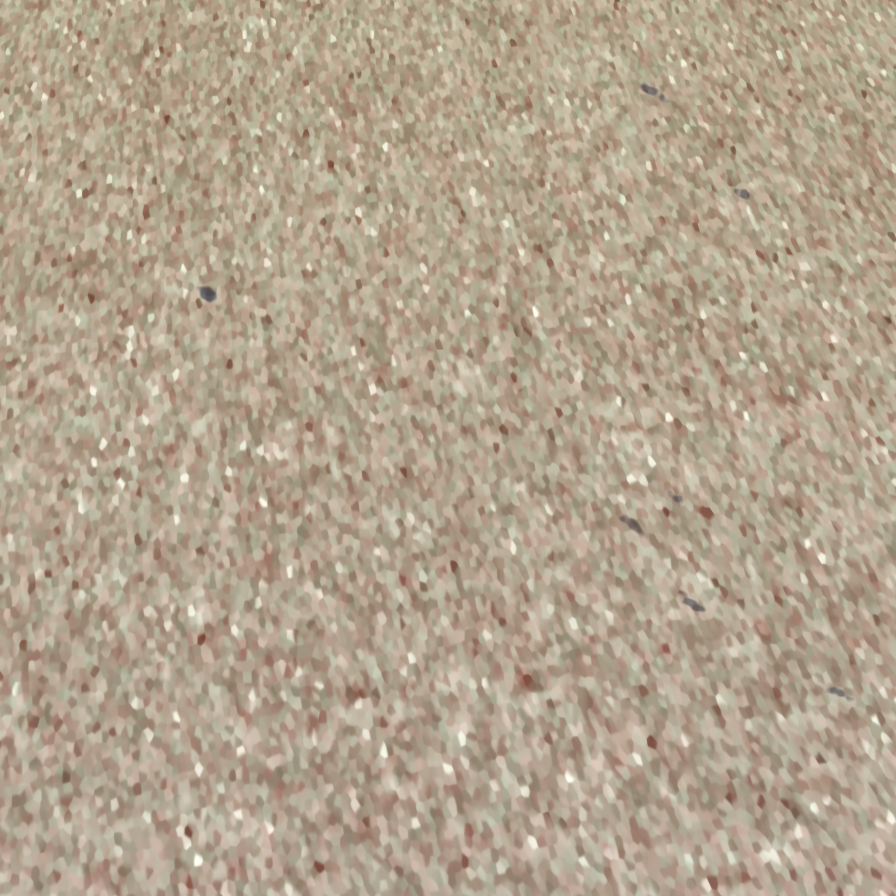
Reproduce this texture procedurally as a WebGL 2 fragment shader.

```glsl
#version 300 es
precision highp float;
// Coarse beach sand seen at a slant: soft, leaning grains in two sizes,
// blended from jittered cells on a receding plane, with pale glints,
// dark russet grains, faint broad mottling and a few flecks of debris.

uniform vec2 u_resolution;
out vec4 fragColor;

const vec3 DARK_SAND = vec3(0.58, 0.49, 0.41);
const vec3 MID_SAND = vec3(0.70, 0.645, 0.56);
const vec3 LIGHT_SAND = vec3(0.79, 0.75, 0.67);
const vec3 ROSE_SHIFT = vec3(0.050, -0.020, -0.004);  // rosy against greenish grains
const vec3 FAR_SHIFT = vec3(0.008, 0.012, -0.018);    // yellower towards the top
const vec3 SLATE_FLECK = vec3(0.30, 0.29, 0.32);
const vec3 RUST_FLECK = vec3(0.46, 0.29, 0.24);

const vec2 GRAIN_SIZE = vec2(0.0062, 0.0100);
const float COARSE_SCALE = 1.9;
const float GRAIN_SHARPNESS = 7.0;
const float FINE_CONTRAST = 3.7;
const float COARSE_CONTRAST = 1.7;
const float MOTTLE_CONTRAST = 0.9;
const float NEAR_DEPTH = 1.25;   // grain scale at the bottom edge
const float DEPTH_SLOPE = 0.5;   // loss of scale from bottom to top
const float LEAN = 0.28;         // tilt of the grains in radians
const int FLECK_COUNT = 7;

vec3 hash3(vec2 cell) {
    vec3 p = fract(cell.xyx * vec3(0.1031, 0.1030, 0.0973));
    p += dot(p, p.yxz + 33.33);
    return fract((p.xxy + p.yzz) * p.zyx);
}

mat2 rotation(float angle) {
    float c = cos(angle), s = sin(angle);
    return mat2(c, s, -s, c);
}

float valueNoise(vec2 p) {
    vec2 i = floor(p), f = fract(p);
    f = f * f * (3.0 - 2.0 * f);
    float low = mix(hash3(i).x, hash3(i + vec2(1, 0)).x, f.x);
    float high = mix(hash3(i + vec2(0, 1)).x, hash3(i + vec2(1, 1)).x, f.x);
    return mix(low, high, f.y);
}

// Soft cells: x is the grain tone, y its hue, both centred on zero.
vec2 grains(vec2 p, float seed) {
    vec2 home = floor(p), total = vec2(0.0);
    float weightSum = 0.0;
    for (int y = -1; y <= 1; y++) {
        for (int x = -1; x <= 1; x++) {
            vec2 cell = home + vec2(x, y);
            vec3 place = hash3(cell + seed);
            vec3 kind = hash3(cell + seed + 71.7);
            vec2 offset = cell + 0.1 + 0.8 * place.xy - p;
            float weight = exp(-GRAIN_SHARPNESS * dot(offset, offset));
            float glint = smoothstep(0.94, 1.0, kind.y);
            float russet = smoothstep(0.08, 0.0, kind.y);
            float tone = kind.x - 0.5 + 1.1 * glint - 0.8 * russet;
            float hue = (kind.z - 0.5) * (1.0 - glint) + 0.4 * russet;
            total += weight * vec2(tone, hue);
            weightSum += weight;
        }
    }
    return total / weightSum;
}

vec3 sandColour(float tone) {
    return tone < 0.0 ? mix(MID_SAND, DARK_SAND, -tone / 2.3)
                      : mix(MID_SAND, LIGHT_SAND, tone / 1.8);
}

void main() {
    vec2 uv = gl_FragCoord.xy / u_resolution.y;
    float aspect = u_resolution.x / u_resolution.y;

    // Receding plane: grains shrink upwards and fan out from the centre.
    float depth = NEAR_DEPTH - DEPTH_SLOPE * uv.y;
    vec2 ground = vec2((uv.x - 0.5 * aspect) / depth, -log(depth) / DEPTH_SLOPE);
    vec2 grainPos = rotation(-LEAN) * ground / GRAIN_SIZE;

    // Grain tone and hue, with broad patches of shade.
    vec2 fine = grains(grainPos, 13.0);
    vec2 coarse = grains(grainPos / COARSE_SCALE, 157.0);
    float mottle = 0.6 * valueNoise(ground * 9.0 + 40.0)
                 + 0.4 * valueNoise(ground * 26.0 + 80.0) - 0.5;
    float contrast = mix(1.06, 0.88, uv.y);
    float tone = contrast * (FINE_CONTRAST * fine.x + COARSE_CONTRAST * coarse.x)
               + MOTTLE_CONTRAST * mottle;
    vec3 colour = sandColour(tone);
    colour += ROSE_SHIFT * (fine.y + 0.8 * coarse.y);
    colour += FAR_SHIFT * (uv.y - 0.5);

    // Scattered debris with ragged, soft outlines.
    float ragged = valueNoise(uv * 150.0) - 0.5;
    for (int i = 0; i < FLECK_COUNT; i++) {
        vec3 place = hash3(vec2(float(i) * 7.3 + 3.0, 19.0));
        vec3 kind = hash3(vec2(float(i) * 5.1 + 8.0, 43.0));
        vec2 centre = (0.06 + 0.88 * place.xy) * vec2(aspect, 1.0);
        vec2 local = rotation(0.2 + 0.6 * place.z) * (uv - centre);
        vec2 radii = vec2(mix(0.008, 0.020, kind.x), mix(0.004, 0.007, kind.y));
        float edge = length(local / radii) + 0.9 * ragged;
        float cover = (1.0 - smoothstep(0.4, 1.1, edge)) * mix(0.45, 0.9, kind.y);
        vec3 fleck = mix(SLATE_FLECK, RUST_FLECK, smoothstep(0.5, 0.9, kind.z));
        colour = mix(colour, fleck + 0.03 * tone, cover);
    }

    fragColor = vec4(clamp(colour, 0.0, 1.0), 1.0);
}
```
